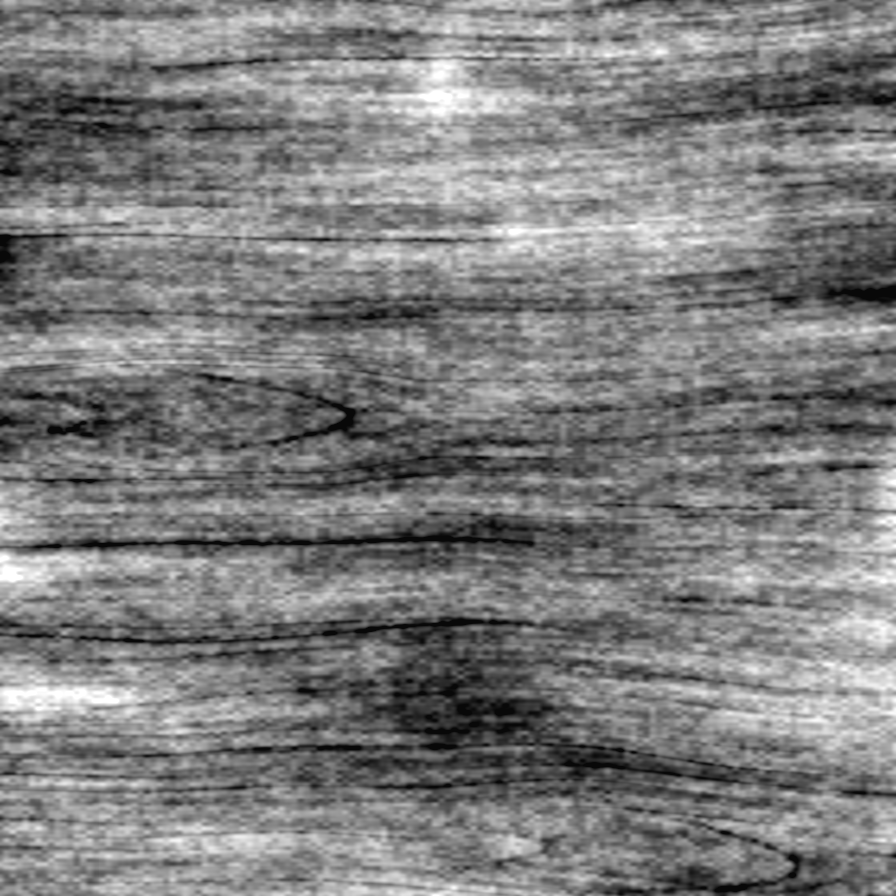
A Shadertoy shader for this texture:

```glsl
// Weathered grey wood: stretched noise streaks run along a gently warped grain,
// with thin dark growth lines, curved grain tips and soft stains.
// Stains and tips repeat on a half-drop lattice; the grain itself is free noise.

const float BASE_TONE = 0.512;

float hash(vec2 p) {
    return fract(sin(dot(p, vec2(127.1, 311.7))) * 43758.5453);
}

// Smooth value noise in -1..1
float noise(vec2 p) {
    vec2 cell = floor(p);
    vec2 f = fract(p);
    f = f * f * (3.0 - 2.0 * f);
    float low = mix(hash(cell), hash(cell + vec2(1.0, 0.0)), f.x);
    float high = mix(hash(cell + vec2(0.0, 1.0)), hash(cell + 1.0), f.x);
    return 2.0 * mix(low, high, f.y) - 1.0;
}

// Offset from the nearest half-drop copy of a centre
vec2 halfDrop(vec2 p, vec2 center) {
    vec2 q = p - center;
    q -= 0.5 * round(2.0 * q.y);
    q.x -= round(q.x);
    return q;
}

// Soft elliptical stain
float stain(vec2 p, vec2 center, vec2 radius) {
    vec2 q = halfDrop(p, center) / radius;
    return exp(-dot(q, q));
}

// Spreads the grain apart behind a tip, so lines flow around it
float spread(vec2 q, float halfHeight, float tail) {
    float along = smoothstep(-tail, -0.4 * tail, q.x) * smoothstep(0.1, -0.04, q.x);
    float t = q.y / halfHeight;
    return -0.75 * q.y * exp(-t * t) * along;
}

// Parabolic growth line closing to the right, with a dark smudge at its nose
float grainTip(vec2 q, float curve, float tail, float width) {
    float d = (q.x + curve * q.y * q.y) / sqrt(1.0 + 4.0 * curve * curve * q.y * q.y);
    float fade = smoothstep(-tail, -0.1 * tail, q.x);
    float line = exp(-d * d / (width * width));
    float nose = smoothstep(-0.008, 0.01, d) * exp(-max(d, 0.0) * 26.0);
    nose *= exp(-q.y * q.y * 900.0) * smoothstep(-0.06, 0.0, q.x);
    return fade * (0.3 * line + 0.24 * nose);
}

// Scattered dark lines, one per row, each with a soft shadow on one side
float grainLines(vec2 p, float rows, float width, float seed) {
    float y = p.y * rows;
    float dark = 0.0;
    for (int k = -1; k <= 1; k++) {
        float row = floor(y) + float(k);
        float wobble = 0.25 * noise(vec2(p.x * 3.5, row * 7.3 + seed));
        float d = y - row - hash(vec2(row, seed)) - wobble;
        float presence = smoothstep(-0.35, 0.5, noise(vec2(p.x * 2.6 + seed, row * 5.7)));
        float weight = mix(0.3, 1.0, hash(vec2(row, seed + 4.0)));
        float core = exp(-d * d / (width * width));
        float shadow = exp(-abs(d) / (d > 0.0 ? 0.28 : 0.07));
        dark += presence * weight * (core + 0.35 * shadow);
    }
    return dark;
}

// Streaks from broad bands down to fine fibres
float streaks(vec2 p) {
    float tone = 0.13 * noise(p * vec2(1.8, 9.0) + 3.0);
    tone += 0.14 * noise(p * vec2(2.6, 23.0) + 17.0);
    tone += 0.13 * noise(p * vec2(5.0, 62.0) + 31.0);
    tone += 0.13 * noise(p * vec2(9.0, 150.0) + 47.0);
    return tone;
}

// Small mottled specks
float specks(vec2 p) {
    float tone = 0.07 * noise(p * vec2(26.0, 48.0) + 5.0);
    tone += 0.11 * noise(p * vec2(68.0, 115.0) + 11.0);
    return tone + 0.12 * noise(p * vec2(140.0, 225.0) + 23.0);
}

// Large pale and dark areas
float stains(vec2 p) {
    vec2 r = p + 0.02 * vec2(noise(p * 13.0), noise(p * 17.0 + 9.0));
    float mottle = 0.5 + 0.5 * noise(p * vec2(17.0, 24.0) + 2.0);
    float tone = 0.3 * stain(r, vec2(0.5, 0.92), vec2(0.035, 0.06));
    tone += 0.12 * stain(r, vec2(0.5, 0.86), vec2(0.14, 0.07));
    tone += 0.22 * stain(r, vec2(0.5, 0.74), vec2(0.26, 0.03));
    tone += 0.2 * stain(r, vec2(0.57, 0.575), vec2(0.16, 0.03));
    tone -= 0.2 * stain(r, vec2(0.5, 0.39), vec2(0.3, 0.03));
    tone -= 0.24 * stain(r, vec2(0.0, 0.54), vec2(0.07, 0.025));
    tone -= (0.08 + 0.38 * mottle) * stain(r, vec2(0.47, 0.215), vec2(0.13, 0.055));
    return tone;
}

void mainImage(out vec4 fragColor, in vec2 fragCoord) {
    vec2 uv = fragCoord / iResolution.xy;

    // Gently bent grain coordinates
    vec2 bent = uv;
    bent.y += 0.022 * noise(uv * vec2(1.9, 3.5) + 8.0);
    bent.y += 0.005 * noise(uv * vec2(6.0, 11.0) + 1.0);
    vec2 largeTip = halfDrop(bent, vec2(0.39, 0.545));
    vec2 smallTip = halfDrop(bent, vec2(0.11, 0.54));
    vec2 grain = bent;
    grain.y += spread(largeTip, 0.06, 0.45) + 0.5 * spread(smallTip, 0.03, 0.2);

    // Dark lines, broken up by the specks
    float speck = specks(uv);
    float lines = 0.27 * grainLines(grain, 24.0, 0.06, 2.0);
    lines += 0.12 * grainLines(grain, 64.0, 0.16, 13.0);
    lines += grainTip(largeTip, 85.0, 0.38, 0.004);
    lines += grainTip(smallTip, 150.0, 0.16, 0.006);
    lines *= 1.0 - 1.6 * speck;

    float tone = BASE_TONE + streaks(grain) + speck + stains(bent) - lines + 0.05;
    fragColor = vec4(vec3(clamp(tone, 0.03, 1.0)), 1.0);
}
```
